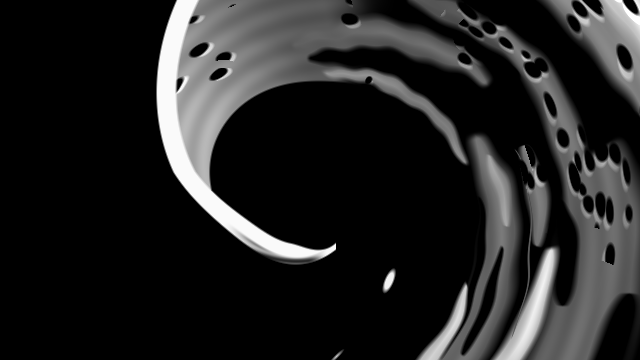
Give the GLSL for this background, as a WebGL 1 fragment shader.

```glsl
precision highp float;
uniform vec2 u_resolution;

const float TAU = 6.2831853;
const float TIP_ANGLE = 4.747;
const vec2 CENTER = vec2(0.926, 0.537);

float fill(float dist, float soft) {
  return clamp(0.5 - dist / soft, 0.0, 1.0);
}

vec2 hash2(vec2 cell) {
  vec2 k = vec2(dot(cell, vec2(127.1, 311.7)), dot(cell, vec2(269.5, 183.3)));
  return fract(sin(k) * 4375.85);
}

// Outer spiral edge of the curl
float rimRadius(float angle) {
  float ripple = 0.0185 * sin(4.0 * (angle - 3.177)) * step(3.177, angle);
  return 0.464 * exp(-0.42 * (angle - 3.072)) - ripple;
}

// Edge of the dark hollow, rounded on the left and opening to the right
float hollowRadius(float angle) {
  float d = angle - 1.484;
  float left = 0.0544 * (1.0 - cos(1.75 * min(d, 1.8)));
  return 0.236 + (d > 0.0 ? left : 0.0486 * d * d);
}

float wobble(vec2 q) {
  return 0.6 * sin(q.x * 9.0 + 1.5 * sin(q.y * 23.0)) + 0.4 * sin(q.x * 21.0 - q.y * 47.0);
}

// Cellular pits; density is the share of cells that hold one
float pits(vec2 q, float density) {
  vec2 g = q * vec2(10.0, 33.0);
  vec2 base = floor(g);
  float mask = 0.0;
  for (int j = -1; j <= 1; j++) {
    for (int i = -1; i <= 1; i++) {
      vec2 cell = base + vec2(float(i), float(j));
      vec2 seed = hash2(cell);
      float size = (0.25 + 0.35 * seed.y) * step(hash2(cell + 31.0).x, density);
      float dist = length(g - cell - 0.2 - 0.6 * seed) - size;
      mask = max(mask, fill(dist, 0.16) * step(0.01, size));
    }
  }
  return mask;
}

// Paints a tapered streak in (angle, depth) space
float lay(float tone, vec2 q, vec2 from, vec2 to, float width, float shade) {
  float t = clamp((q.x - from.x) / (to.x - from.x), 0.0, 1.0);
  float taper = 4.0 * t * (1.0 - t);
  float across = abs(q.y - mix(from.y, to.y, t));
  float mask = fill(across - width * sqrt(taper), 0.5 * width + 0.001);
  float body = 1.0 - 0.25 * min(across / width, 1.0);
  return mix(tone, shade * body, mask * smoothstep(0.0, 0.12, taper));
}

// Grey wall of the curl with its flowing streaks
float wall(vec2 q) {
  float tone = mix(0.36, 0.72, smoothstep(1.7, 2.9, q.x)) * smoothstep(1.2, 1.65, q.x);
  tone = lay(tone, q, vec2(1.9, 0.1), vec2(0.48, 0.205), 0.045, 0.44);
  tone = lay(tone, q, vec2(1.8, 0.06), vec2(0.5, 0.11), 0.028, 0.0);
  tone = lay(tone, q, vec2(1.15, 0.27), vec2(0.2, 0.35), 0.035, 0.38);
  tone = lay(tone, q, vec2(0.75, 0.33), vec2(-0.7, 0.33), 0.045, 0.5);
  // Lower right sheet
  tone = lay(tone, q, vec2(0.1, 0.41), vec2(-1.2, 0.38), 0.13, 0.45);
  tone = lay(tone, q, vec2(-0.38, 0.49), vec2(-0.8, 0.48), 0.05, 0.0);
  tone = lay(tone, q, vec2(0.1, 0.2), vec2(-0.35, 0.21), 0.03, 0.52);
  tone = lay(tone, q, vec2(-0.15, 0.27), vec2(-0.55, 0.31), 0.03, 0.0);
  tone = lay(tone, q, vec2(-0.33, 0.25), vec2(-1.3, 0.2), 0.036, 0.95);
  // Inner flow beside the hollow
  tone = lay(tone, q, vec2(1.7, 0.025), vec2(0.0, 0.03), 0.022, 0.58);
  tone = lay(tone, q, vec2(0.25, 0.09), vec2(-1.9, 0.11), 0.06, 0.48);
  tone = lay(tone, q, vec2(0.1, 0.105), vec2(-0.35, 0.11), 0.02, 0.7);
  tone = lay(tone, q, vec2(-0.45, 0.1), vec2(-1.0, 0.1), 0.016, 0.0);
  tone = lay(tone, q, vec2(-0.2, 0.035), vec2(-1.1, 0.055), 0.012, 0.0);
  tone = lay(tone, q, vec2(-0.7, 0.025), vec2(-1.4, 0.04), 0.022, 0.95);
  tone = lay(tone, q, vec2(0.1, 0.175), vec2(-0.8, 0.2), 0.003, 0.4);
  // Far crest
  tone = lay(tone, q, vec2(0.9, 0.5), vec2(0.1, 0.6), 0.065, 0.6);
  return lay(tone, q, vec2(0.85, 0.66), vec2(0.2, 0.66), 0.065, 1.05);
}

float ellipse(vec2 p, vec2 center, vec2 size, float tilt, float soft) {
  p -= center;
  vec2 turned = vec2(p.x * cos(tilt) + p.y * sin(tilt), p.y * cos(tilt) - p.x * sin(tilt));
  return fill((length(turned / size) - 1.0) * min(size.x, size.y), soft);
}

void main() {
  float pixel = 1.0 / u_resolution.y;
  vec2 p = gl_FragCoord.xy * pixel;
  vec2 v = p - CENTER;
  float cut = TAU - TIP_ANGLE;
  float angle = mod(atan(v.y, v.x) + cut, TAU) - cut;
  float radius = length(v);
  float rim = rimRadius(angle);
  float rimInner = rim - mix(0.06, 0.018, smoothstep(4.2, 4.72, angle));
  float hollow = hollowRadius(angle);

  // Wall, broken by pits with pale lips
  vec2 q = vec2(angle, radius - hollow);
  vec2 warped = q + vec2(0.03, 0.007) * wobble(q);
  float right = smoothstep(0.14, 0.26, q.y) * smoothstep(-0.35, -0.1, q.x) * (1.0 - smoothstep(0.75, 1.0, q.x));
  float left = smoothstep(0.9, 1.2, q.x) * (1.0 - smoothstep(2.5, 2.8, q.x));
  float density = 0.45 * right + 0.16 * left * smoothstep(-0.1, 0.5, wobble(q * 0.7 + 2.0));
  float tone = wall(warped) * (0.93 + 0.07 * sin(q.y * 95.0 + 4.0 * q.x));
  tone *= 1.0 + 0.5 * pits(warped + vec2(0.02, 0.008), density);
  tone *= 1.0 - pits(warped, density);

  // Bright rim and its shaded underside
  tone = mix(tone, 0.98, fill(rimInner - radius, 0.008));
  float under = smoothstep(3.6, 4.1, angle) * (1.0 - smoothstep(4.45, 4.65, angle));
  float flakes = 0.4 + 0.25 * sin(angle * 26.0 + radius * 240.0);
  tone = mix(tone, flakes, under * smoothstep(-0.024, -0.014, radius - rim));
  tone *= fill(radius - rim, 2.0 * pixel) * fill(min(hollow, rimInner) - radius, 2.0 * pixel);

  // Loose drops below the tip
  tone = max(tone, 0.95 * ellipse(p, vec2(1.081, 0.22), vec2(0.011, 0.031), -0.4, 2.0 * pixel));
  tone = max(tone, 0.8 * ellipse(p, vec2(0.935, 0.01), vec2(0.003, 0.016), -0.8, 2.0 * pixel));
  gl_FragColor = vec4(vec3(clamp(tone, 0.0, 1.0)), 1.0);
}
```
